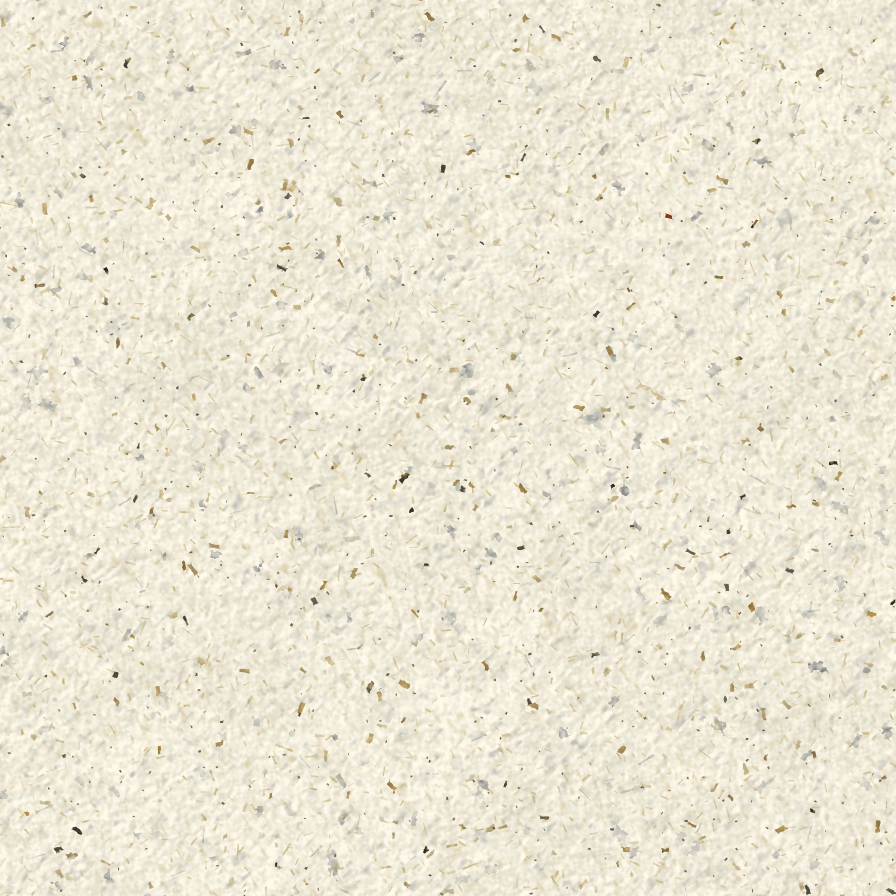
Reproduce this texture procedurally as a Shadertoy shader.

```glsl
// Cream handmade paper with crumbly pulp relief, straw fibres and scattered plant flecks.

#define PAPER_LIGHT vec3(0.978, 0.958, 0.895)
#define PAPER_SHADE vec3(0.835, 0.817, 0.735)
#define STRAW       vec3(0.760, 0.670, 0.440)
#define OCHRE       vec3(0.610, 0.480, 0.220)
#define SLATE       vec3(0.620, 0.630, 0.630)
#define BARK        vec3(0.150, 0.130, 0.090)
#define RUST        vec3(0.550, 0.200, 0.060)
#define RELIEF      0.75
#define GRAIN       0.60
#define PITS        0.55
#define EDGE        0.0006

float hash(vec2 p) {
    return fract(sin(dot(p, vec2(127.1, 311.7))) * 43758.5453);
}

float noise(vec2 p) {
    vec2 cell = floor(p), f = fract(p);
    f = f * f * (3.0 - 2.0 * f);
    float low = mix(hash(cell), hash(cell + vec2(1, 0)), f.x);
    float high = mix(hash(cell + vec2(0, 1)), hash(cell + vec2(1, 1)), f.x);
    return mix(low, high, f.y);
}

vec2 rotate(vec2 p, float angle) {
    float c = cos(angle), s = sin(angle);
    return vec2(c * p.x + s * p.y, c * p.y - s * p.x);
}

// Height of the matted pulp: two short grains, swapped in zones, over round crumbs
float pulp(vec2 uv) {
    vec2 p = uv + 0.010 * vec2(noise(uv * 80.0), noise(uv * 80.0 + 31.0));
    vec2 stretch = vec2(85.0, 175.0);
    float rising = noise(rotate(p, 0.70) * stretch);
    float steep = noise(rotate(p, 1.85) * stretch + 57.0);
    float zone = smoothstep(0.3, 0.7, noise(uv * 16.0 + 3.0));
    float crumbs = noise(rotate(uv, 0.4) * 150.0 + 13.0);
    return 0.65 * mix(rising, steep, zone) + 0.5 * crumbs;
}

// Scattered ragged chips: x = coverage, y = random id of the chip
vec2 flecks(vec2 uv, float cells, float density, vec2 halfSize, float seed) {
    vec2 home = floor(uv * cells);
    vec2 best = vec2(0.0);
    float soft = max(EDGE, 0.7 / iResolution.y);
    float ragged = noise(uv * 330.0 + seed) - 0.5;
    for (int j = -1; j <= 1; j++)
    for (int i = -1; i <= 1; i++) {
        vec2 cell = home + vec2(i, j);
        vec2 key = cell + seed;
        if (hash(key + 5.3) > density) continue;
        vec2 jitter = vec2(hash(key + 11.7), hash(key + 23.1));
        float id = hash(key + 37.9);
        vec2 q = rotate(uv - (cell + jitter) / cells, 6.2832 * hash(key + 41.3));
        q.y += q.x * (id - 0.5) * 0.8;
        vec2 size = halfSize * mix(vec2(0.45), vec2(1.35, 1.2),
                                   vec2(hash(key + 53.9), hash(key + 67.7)));
        vec2 gap = abs(q) - size;
        float dist = max(gap.x, gap.y) + ragged * size.y * 1.3;
        float cover = smoothstep(-soft, soft, -dist);
        if (cover > best.x) best = vec2(cover, id);
    }
    return best;
}

void mainImage(out vec4 fragColor, in vec2 fragCoord) {
    vec2 uv = fragCoord / iResolution.y;

    // Paper base lit from the upper left
    float relief = pulp(uv) - pulp(uv + vec2(-0.0026, 0.0026));
    float grain = noise(rotate(uv, 0.9) * 290.0) - 0.5;
    float mottle = noise(uv * 42.0 + 9.0) + 0.6 * noise(uv * 14.0 + 5.0) - 0.8;
    float light = 0.77 + RELIEF * relief + GRAIN * grain + 0.26 * mottle;
    vec3 color = mix(PAPER_SHADE, PAPER_LIGHT, clamp(light, -0.1, 1.12));

    // Small grey pits and straw stains, thicker in some places
    float wear = noise(uv * 210.0 + 71.0);
    float patchy = 0.4 + 0.9 * noise(uv * 30.0 + 17.0);
    float pit = smoothstep(0.62, 0.95, noise(rotate(uv, 0.8) * vec2(95.0, 165.0) + 91.0));
    color = mix(color, SLATE, PITS * pit * patchy * wear);
    float stain = smoothstep(0.68, 0.95, noise(rotate(uv, 2.1) * vec2(90.0, 190.0) + 47.0));
    color = mix(color, STRAW, 0.45 * stain * (1.3 - patchy * 0.6) * wear);

    // Slate scraps half buried in the pulp
    vec2 scrap = flecks(uv, 26.0, 0.55, vec2(0.0065, 0.0045), 3.0);
    float buried = mix(0.12, 0.85, scrap.y * scrap.y) * mix(0.30, 1.15, wear);
    color = mix(color, SLATE * mix(1.0, 0.75, wear * scrap.y), scrap.x * buried);

    // Thin straw fibres in two lengths
    vec2 fibre = flecks(uv, 64.0, 0.52, vec2(0.0038, 0.0011), 19.0);
    color = mix(color, STRAW, fibre.x * mix(0.15, 0.85, fibre.y) * mix(0.6, 1.15, wear));
    vec2 strand = flecks(uv, 32.0, 0.22, vec2(0.0075, 0.0009), 43.0);
    vec3 strandColor = mix(STRAW, SLATE, step(0.6, strand.y));
    color = mix(color, strandColor, strand.x * mix(0.25, 0.8, wear));

    // Ochre husk chips
    vec2 husk = flecks(uv, 29.0, 0.32, vec2(0.0048, 0.0023), 61.0);
    vec3 huskColor = mix(STRAW, OCHRE, husk.y) * mix(0.72, 1.18, wear);
    color = mix(color, huskColor, husk.x * mix(0.40, 0.95, husk.y));

    // Dark bark bits, some ochre at the edges and a few rusty
    vec2 bark = flecks(uv, 16.0, 0.30, vec2(0.0042, 0.0022), 83.0);
    vec3 barkColor = mix(BARK, OCHRE, smoothstep(0.45, 0.8, wear) * 0.8);
    barkColor = mix(barkColor, RUST, step(0.94, bark.y));
    color = mix(color, barkColor, bark.x * mix(0.65, 0.98, bark.y));

    // Fine dark specks
    vec2 speck = flecks(uv, 46.0, 0.28, vec2(0.0012, 0.0009), 101.0);
    color = mix(color, mix(BARK, OCHRE, 0.6 * speck.y), speck.x * 0.75);

    fragColor = vec4(clamp(color, 0.0, 1.0), 1.0);
}
```
